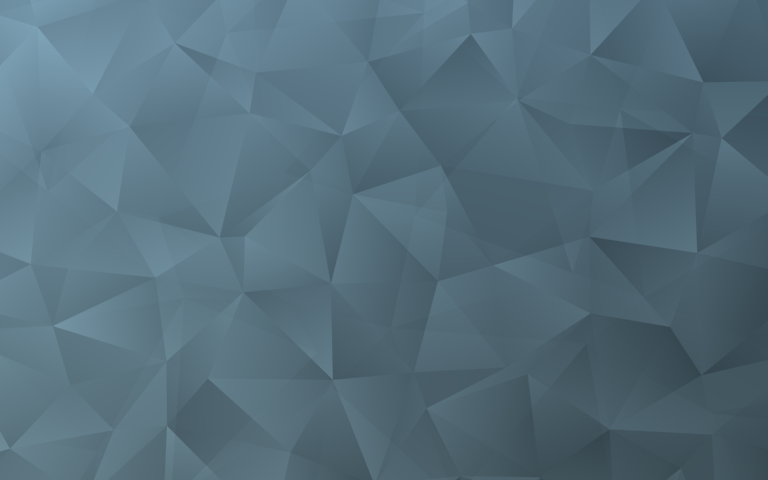
Give the GLSL for this background, as a Shadertoy shader.

```glsl
const vec3 DARK_SLATE = vec3(0.238, 0.316, 0.358);
const vec3 LIGHT_STEEL = vec3(0.430, 0.552, 0.614);
const vec3 HEIGHT_TINT = vec3(-0.006, 0.008, 0.030);

// Tone at the canvas corners: 0 is dark slate, 1 is light steel
const float TONE_TOP_LEFT = 1.10;
const float TONE_TOP_RIGHT = 0.30;
const float TONE_BOTTOM_LEFT = 0.66;
const float TONE_BOTTOM_RIGHT = -0.04;

const float FINE_CELLS = 6.0;       // mesh cells per canvas height
const float COARSE_CELLS = 3.7;
const float COARSE_STRENGTH = 0.28;
const float JITTER = 0.94;          // below 1 keeps the mesh free of overlaps
const float FACET_CONTRAST = 0.13;
const float FACET_SLOPE = 0.34;
const float EDGE_PIXELS = 1.2;
const mat2 MESH_TURN = mat2(0.921, 0.390, -0.390, 0.921);

vec3 hash33(vec3 p) {
    p = fract(p * vec3(0.1031, 0.1030, 0.0973));
    p += dot(p, p.yxz + 33.33);
    return fract((p.xxy + p.yxx) * p.zyx);
}

vec2 meshPoint(vec2 cell, float seed) {
    return cell + JITTER * (hash33(vec3(cell, seed)).xy - 0.5);
}

// Positive when p lies to the left of the line from a to b
float turn(vec2 a, vec2 b, vec2 p) {
    vec2 u = b - a, v = p - a;
    return u.x * v.y - u.y * v.x;
}

float edgeDistance(vec2 a, vec2 b, vec2 p) {
    return turn(a, b, p) / max(length(b - a), 1e-4);
}

// Returns the facet tone times its coverage, and the coverage
vec2 facet(vec2 p, vec2 a, vec2 b, vec2 c, vec3 id, float edgeWidth) {
    float inside = min(edgeDistance(a, b, p),
                       min(edgeDistance(b, c, p), edgeDistance(c, a, p)));
    float coverage = clamp(inside / edgeWidth + 0.5, 0.0, 1.0);
    vec3 rnd = 2.0 * hash33(id) - 1.0;
    vec2 fromCentre = p - (a + b + c) / 3.0;
    float tone = FACET_CONTRAST * rnd.x + FACET_SLOPE * dot(fromCentre, rnd.yz);
    return vec2(tone, 1.0) * coverage;
}

// Triangulated jittered grid with a sloped tone on every facet
float facetMesh(vec2 p, float seed, float edgeWidth) {
    vec2 home = floor(p);
    vec2 total = vec2(0.0);
    for (int y = -1; y <= 1; y++) {
        for (int x = -1; x <= 1; x++) {
            vec2 cell = home + vec2(x, y);
            vec2 a = meshPoint(cell, seed);
            vec2 b = meshPoint(cell + vec2(1, 0), seed);
            vec2 c = meshPoint(cell + vec2(1, 1), seed);
            vec2 d = meshPoint(cell + vec2(0, 1), seed);

            // Split along the shorter diagonal that stays inside the quad
            bool acInside = turn(a, c, b) < 0.0 && turn(a, c, d) > 0.0;
            bool bdInside = turn(b, d, c) < 0.0 && turn(b, d, a) > 0.0;
            bool splitAC = acInside && (!bdInside || distance(a, c) < distance(b, d));
            if (!splitAC) {
                vec2 first = a;
                a = b; b = c; c = d; d = first;
            }
            total += facet(p, a, b, c, vec3(cell, seed + 5.0), edgeWidth);
            total += facet(p, a, c, d, vec3(cell, seed + 9.0), edgeWidth);
        }
    }
    return total.x / max(total.y, 1e-4);
}

void mainImage(out vec4 fragColor, in vec2 fragCoord) {
    vec2 uv = fragCoord / iResolution.xy;
    vec2 p = MESH_TURN * (fragCoord / iResolution.y) + 8.0;
    float edge = EDGE_PIXELS / iResolution.y;

    // Broad light falling from the upper left
    float tone = mix(mix(TONE_BOTTOM_LEFT, TONE_BOTTOM_RIGHT, uv.x),
                     mix(TONE_TOP_LEFT, TONE_TOP_RIGHT, uv.x), uv.y);

    // Crisp facets over a faint coarser layer
    tone += facetMesh(p * FINE_CELLS, 17.0, edge * FINE_CELLS);
    tone += COARSE_STRENGTH * facetMesh(p * COARSE_CELLS, 41.0, edge * COARSE_CELLS);

    vec3 color = mix(DARK_SLATE, LIGHT_STEEL, tone) + HEIGHT_TINT * (uv.y - 0.5);
    fragColor = vec4(clamp(color, 0.0, 1.0), 1.0);
}
```
